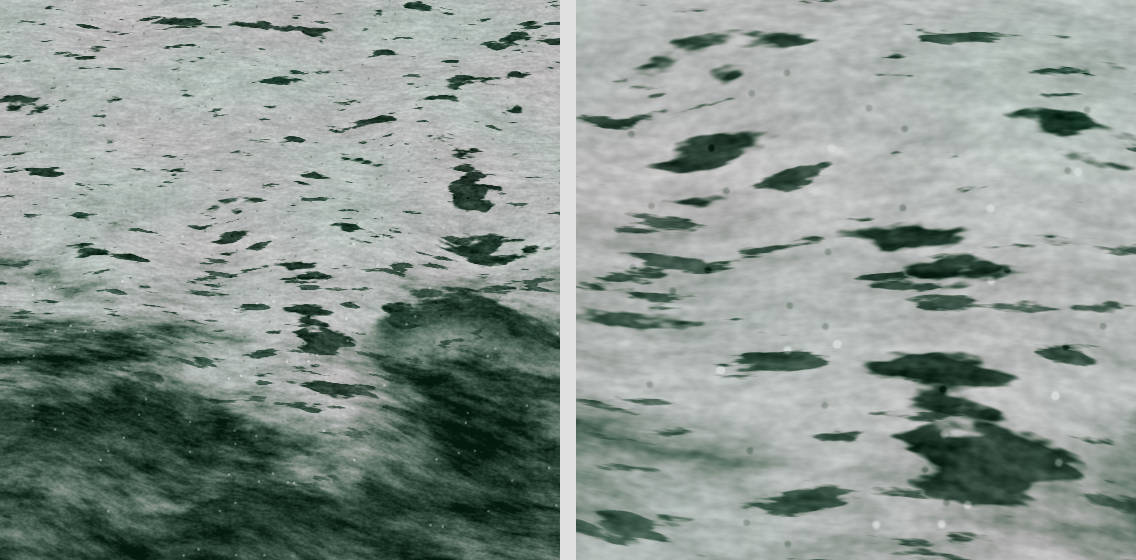
Left: the whole. Right: its middle third, enlarged.
Reproduce this texture procedurally as a WebGL 1 fragment shader.

```glsl
precision highp float;
uniform vec2 u_resolution;

const vec3 ABYSS = vec3(0.06, 0.15, 0.10);
const vec3 DEEP = vec3(0.19, 0.29, 0.24);
const vec3 MOSS = vec3(0.35, 0.44, 0.39);
const vec3 HAZE = vec3(0.52, 0.57, 0.53);
const vec3 SILVER = vec3(0.65, 0.67, 0.66);
const vec3 SHEEN = vec3(0.75, 0.77, 0.76);

float hash(vec2 p) {
  return fract(sin(dot(p, vec2(127.1, 311.7))) * 43758.55);
}

float corner(vec2 cell, vec2 offset) {
  float angle = 6.2832 * hash(cell);
  return dot(vec2(cos(angle), sin(angle)), offset);
}

float gradientNoise(vec2 p) {
  vec2 i = floor(p);
  vec2 f = p - i;
  vec2 u = f * f * f * (f * (f * 6.0 - 15.0) + 10.0);
  vec2 e = vec2(1.0, 0.0);
  float low = mix(corner(i, f), corner(i + e.xy, f - e.xy), u.x);
  float high = mix(corner(i + e.yx, f - e.yx), corner(i + e.xx, f - e.xx), u.x);
  return mix(low, high, u.y);
}

float fbm(vec2 p) {
  float sum = 0.0;
  float amplitude = 1.0;
  for (int i = 0; i < 5; i++) {
    sum += amplitude * gradientNoise(p);
    p = mat2(1.94, 0.42, -0.42, 1.94) * p + 17.3;
    amplitude *= 0.5;
  }
  return sum;
}

// Rows crowd together towards the far, upper edge
vec2 waterPlane(vec2 p) {
  return vec2((p.x - 0.5) * (1.0 + 0.7 * p.y), p.y * (1.0 + 0.6 * p.y));
}

// Dark face below a peaked crest
float swell(vec2 p, vec2 peak, float width) {
  float dx = abs(p.x - peak.x) / width;
  float below = peak.y - 0.09 * dx * dx / (0.4 + dx) - p.y;
  float face = smoothstep(-0.004, 0.014, below) * (1.0 - smoothstep(0.02, 0.12, below));
  return face * (1.0 - smoothstep(0.55, 1.1, dx));
}

// Sparse round drops, one at most per grid cell
float drops(vec2 p, float cells, float share) {
  vec2 cell = floor(p * cells);
  vec2 centre = 0.3 + 0.4 * vec2(hash(cell + 3.1), hash(cell + 8.7));
  float d = length(fract(p * cells) - centre);
  return (1.0 - smoothstep(0.08, 0.26, d)) * step(1.0 - share, hash(cell + 21.0));
}

vec3 waterColour(float tone) {
  float k = tone * 5.0;
  vec3 c = mix(ABYSS, DEEP, clamp(k, -0.35, 1.0));
  c = mix(c, MOSS, clamp(k - 1.0, 0.0, 1.0));
  c = mix(c, HAZE, clamp(k - 2.0, 0.0, 1.0));
  c = mix(c, SILVER, clamp(k - 3.0, 0.0, 1.0));
  return c + (SHEEN - SILVER) * clamp(k - 4.0, 0.0, 1.8);
}

void main() {
  vec2 p = gl_FragCoord.xy / u_resolution;

  // Curving, slightly falling flow lines
  vec2 q = waterPlane(p);
  q.y += 0.05 * gradientNoise(q * vec2(3.0, 4.0) + 5.0);
  q.y += 0.22 * q.x * (1.0 - smoothstep(0.2, 0.65, p.y));

  float waves = fbm(q * vec2(3.6, 10.0) + 2.0);
  float chop = fbm(q * vec2(13.0, 42.0) + 31.0);
  float ripples = fbm(q * vec2(42.0, 105.0) + 67.0);
  float grain = gradientNoise(p * vec2(150.0, 210.0));

  // Bright sky reflection reaches down through the middle
  float dx = (p.x - 0.54) / 0.17;
  float shore = 0.43 - 0.2 * exp(-dx * dx);
  float sky = smoothstep(-0.16, 0.15, p.y - shore + 0.13 * waves + 0.04 * chop);

  float dark = 0.21 + 0.46 * waves + 0.25 * chop;
  float light = 0.91 + 0.10 * waves + 0.15 * chop;
  float tone = mix(dark, light, sky);

  // Wave backs and thin troughs cut into the reflection
  float far = smoothstep(0.4, 0.75, p.y);
  float backs = fbm(q * vec2(5.0, 15.0) + 91.0) + 0.12 * (p.x - 0.5);
  float backMask = smoothstep(0.34, 0.47, backs);
  float troughs = fbm(q * vec2(9.0, 36.0) + 53.0);
  float limit = 0.28 + 0.16 * far;
  float troughMask = 0.85 * smoothstep(limit, limit + 0.16, troughs);
  float cut = max(backMask, troughMask) * mix(0.5, 1.0, sky);
  tone = mix(tone, 0.10 + 0.22 * chop, cut);

  // Large near swells
  vec2 bent = p + vec2(0.03, 0.018) * vec2(waves, chop);
  for (int i = 0; i < 3; i++) {
    float n = float(i);
    vec2 peak = vec2(fract(0.46 + 0.37 * n), mod(0.13 + 0.35 * n, 0.53));
    tone = mix(tone, 0.05 + 0.15 * chop, 0.9 * swell(bent, peak, 0.19));
  }

  // Fine surface texture and rain specks
  tone += 0.13 * ripples + 0.10 * grain;
  tone += 0.35 * drops(p, 75.0, 0.025) * (1.0 - far);
  tone -= 0.28 * drops(p + 0.37, 85.0, 0.03) * sky;

  // Faint warm and cool drift in the reflection
  vec3 colour = waterColour(tone);
  float drift = gradientNoise(q * vec2(3.0, 5.0) + 40.0);
  colour += vec3(0.04, -0.01, 0.01) * drift * sky;
  gl_FragColor = vec4(clamp(colour, 0.0, 1.0), 1.0);
}
```
